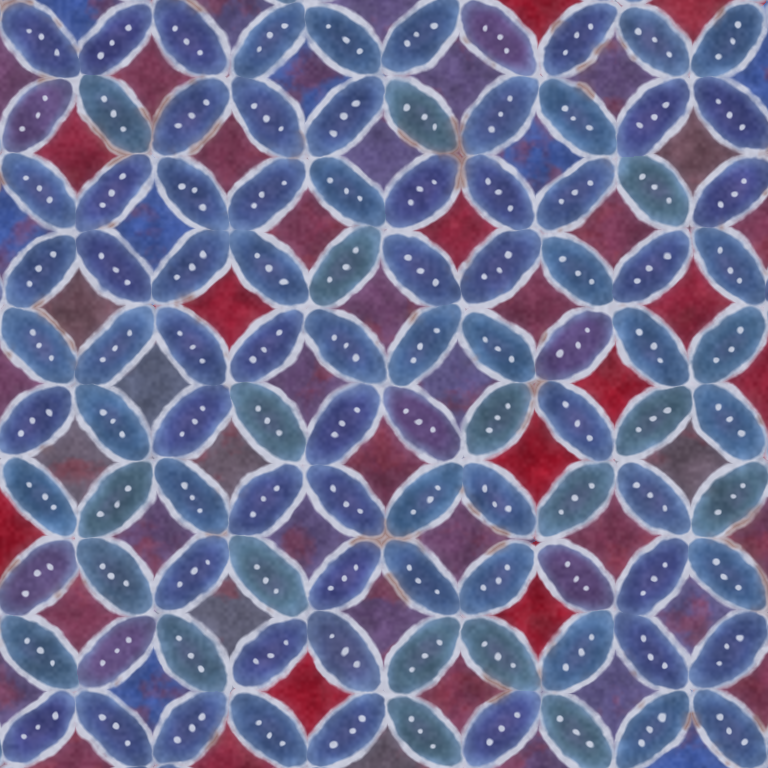
This pattern is drawn by a WebGL 1 fragment shader. Its source:

```glsl
precision highp float;

uniform vec2 u_resolution;

const float REPEATS = 10.0;
const vec2 PETAL_RADII = vec2(0.665, 0.335);
const vec3 CHALK = vec3(0.79, 0.80, 0.86);

float hash(vec2 p) {
  vec3 q = fract(vec3(p.xyx) * 0.1031);
  q += dot(q, q.yzx + 33.33);
  return fract((q.x + q.y) * q.z);
}

vec2 hash2(vec2 p) {
  return vec2(hash(p + 17.3), hash(p + 61.7));
}

float noise(vec2 p) {
  vec2 i = floor(p);
  vec2 f = fract(p);
  f = f * f * (3.0 - 2.0 * f);
  float low = mix(hash(i), hash(i + vec2(1.0, 0.0)), f.x);
  float high = mix(hash(i + vec2(0.0, 1.0)), hash(i + 1.0), f.x);
  return mix(low, high, f.y);
}

float fbm(vec2 p) {
  float sum = 0.0;
  float gain = 0.5;
  for (int i = 0; i < 4; i++) {
    sum += gain * noise(p);
    p = p * 2.03 + 19.1;
    gain *= 0.5;
  }
  return sum / 0.9375;
}

// Coordinates along and across the petal of a cell; diagonals alternate
vec2 petalSpace(vec2 p, vec2 cell) {
  vec2 q = p - cell - 0.5 - (hash2(cell) - 0.5) * 0.07;
  float slope = mod(cell.x + cell.y, 2.0) < 0.5 ? 1.0 : -1.0;
  float angle = slope * 0.7854 + (hash(cell + 5.1) - 0.5) * 0.16;
  float c = cos(angle);
  float s = sin(angle);
  return vec2(c * q.x + s * q.y, c * q.y - s * q.x);
}

float ellipseDistance(vec2 p, vec2 radii) {
  float k = length(p / radii);
  return k * (k - 1.0) / max(length(p / (radii * radii)), 0.001);
}

// Concave diamond between four petals
vec3 diamondColor(vec2 p) {
  vec2 id = floor(vec2(p.x + p.y, p.x - p.y) * 0.5) + 40.0;
  float pick = hash(id + 3.7);
  vec3 color = mix(vec3(0.47, 0.23, 0.33), vec3(0.36, 0.33, 0.51), smoothstep(0.35, 0.75, pick));
  color = mix(color, vec3(0.25, 0.34, 0.60), smoothstep(0.78, 0.9, pick));
  color = mix(color, vec3(0.57, 0.10, 0.17), 1.0 - smoothstep(0.08, 0.22, pick));
  float dusty = step(0.83, hash(id + 9.2));
  color = mix(color, vec3(0.38, 0.38, 0.42), dusty * 0.75);
  float stain = fbm(p * 2.1 + 31.0);
  color = mix(color, vec3(0.55, 0.22, 0.27), 0.5 * smoothstep(0.5, 0.75, stain));
  return color * (0.72 + 0.5 * fbm(p * 3.4));
}

// Blue glaze with a pale inner rim and a shadowed core
vec3 petalColor(vec2 p, vec2 q, vec2 cell, vec2 radii) {
  float pick = hash(cell + 23.0);
  vec3 color = mix(vec3(0.27, 0.40, 0.56), vec3(0.27, 0.29, 0.53), hash(cell + 8.0));
  color = mix(color, vec3(0.40, 0.27, 0.45), 0.75 * smoothstep(0.8, 0.95, pick));
  color = mix(color, vec3(0.30, 0.41, 0.49), 1.0 - smoothstep(0.1, 0.25, pick));
  float k = length(q / radii);
  float mottle = fbm(p * 3.2 + 7.0);
  color = mix(color, vec3(0.34, 0.29, 0.44), 0.6 * (1.0 - smoothstep(0.1, 0.7, k)) * mottle);
  float rim = smoothstep(0.5, 1.0, k) * (0.3 + 0.75 * mottle);
  color = mix(color, vec3(0.46, 0.58, 0.74), rim * 0.8);
  return color * (0.76 + 0.46 * mottle);
}

// Three unevenly set beads along the petal
float beads(vec2 q, vec2 cell, float blur) {
  float mask = 0.0;
  for (int i = -1; i <= 1; i++) {
    float n = float(i);
    vec2 jitter = (hash2(cell + n * 4.3 + 50.0) - 0.5) * vec2(0.07, 0.09);
    float size = 0.032 + 0.014 * hash(cell + n * 7.7);
    float dist = length(q - vec2(n * 0.23, 0.0) - jitter);
    mask = max(mask, 1.0 - smoothstep(size - blur, size + blur, dist));
  }
  return mask;
}

void main() {
  float side = min(u_resolution.x, u_resolution.y);
  vec2 p = gl_FragCoord.xy / side * REPEATS;
  float blur = max(REPEATS / side, 0.018);

  // Hand-drawn wobble
  vec2 wobble = vec2(fbm(p * 2.3 + 3.0), fbm(p * 2.3 + 47.0)) - 0.5;
  vec2 w = p + wobble * 0.13;

  // Nearest petal among the neighbouring cells
  float dist = 9.0;
  vec2 local = vec2(0.0);
  vec2 owner = vec2(0.0);
  vec2 radii = PETAL_RADII;
  for (int y = -1; y <= 1; y++) {
    for (int x = -1; x <= 1; x++) {
      vec2 cell = floor(w) + vec2(float(x), float(y));
      vec2 size = PETAL_RADII * (0.95 + 0.1 * hash2(cell + 70.0));
      vec2 q = petalSpace(w, cell);
      float d = ellipseDistance(q, size);
      if (d < dist) {
        dist = d;
        local = q;
        owner = cell;
        radii = size;
      }
    }
  }

  float inside = 1.0 - smoothstep(-blur, blur, dist);
  vec3 color = mix(diamondColor(w), petalColor(p, local, owner, radii), inside);

  // Uneven chalk outline with a soft halo and rusty wear
  float wear = fbm(p * 4.7 + 80.0);
  float width = 0.022 + 0.03 * wear;
  float line = 1.0 - smoothstep(width - blur, width + blur * 1.5, abs(dist));
  float halo = exp(-abs(dist) * 17.0);
  color = mix(color, vec3(0.57, 0.60, 0.71), halo * 0.45);
  color = mix(color, CHALK, line * (0.55 + 0.4 * smoothstep(0.25, 0.6, wear)));
  float rust = smoothstep(0.66, 0.78, fbm(p * 1.7 + 120.0)) * halo;
  color = mix(color, vec3(0.52, 0.34, 0.29), rust * 0.6);

  color = mix(color, vec3(0.80, 0.82, 0.88), beads(local, owner, blur) * inside * 0.9);

  // Fine painted grain
  color += (noise(p * 18.0) - 0.5) * 0.06;
  gl_FragColor = vec4(clamp(color, 0.0, 1.0), 1.0);
}
```
